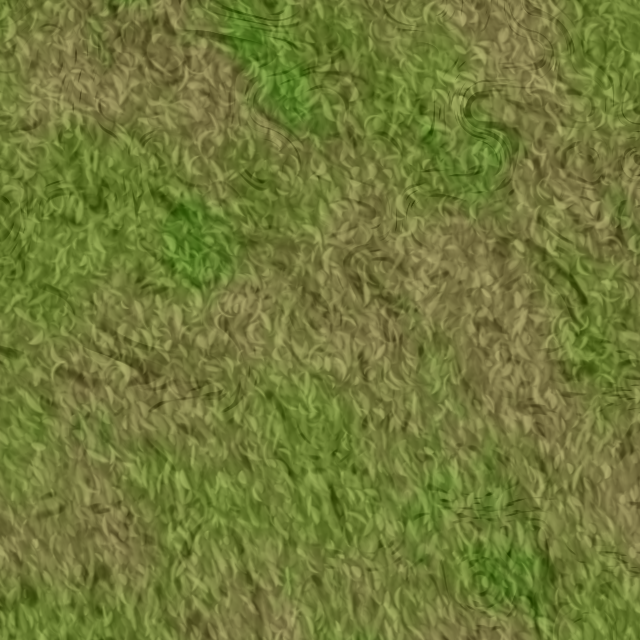
A WebGL 2 fragment shader for this texture:

```glsl
#version 300 es
precision highp float;
// Patchy meadow turf: soft, curved, overlapping blades over green and dry ground.

uniform vec2 u_resolution;
out vec4 fragColor;

const int LAYERS = 6;
const float COARSE_CELLS = 29.0;
const float FINE_CELLS = 47.0;
const float LEAN = 0.3;

float hash(vec2 p) {
  vec3 q = fract(vec3(p.xyx) * 0.1031);
  q += dot(q, q.yzx + 33.33);
  return fract((q.x + q.y) * q.z);
}

float noise(vec2 p) {
  vec2 cell = floor(p);
  vec2 f = fract(p);
  f = f * f * (3.0 - 2.0 * f);
  float low = mix(hash(cell), hash(cell + vec2(1.0, 0.0)), f.x);
  float high = mix(hash(cell + vec2(0.0, 1.0)), hash(cell + vec2(1.0)), f.x);
  return mix(low, high, f.y);
}

float fbm(vec2 p) {
  float sum = 0.0;
  float weight = 0.5;
  for (int i = 0; i < 4; i++) {
    sum += weight * noise(p);
    p = mat2(1.6, 1.2, -1.2, 1.6) * p + 7.3;
    weight *= 0.5;
  }
  return sum / 0.9375;
}

vec2 rotate(vec2 p, float angle) {
  float c = cos(angle);
  float s = sin(angle);
  return vec2(c * p.x + s * p.y, c * p.y - s * p.x);
}

// Soft coverage of a tapered blade standing along y
float bladeMask(vec2 p, float halfLength, float halfWidth, float softness) {
  float t = p.y / halfLength;
  float width = halfWidth * (1.0 - t * t);
  float ends = 1.0 - smoothstep(0.7, 1.05, abs(t));
  return ends * (1.0 - smoothstep(-softness, softness, abs(p.x) - width));
}

// Paints one jittered blade per cell, each with a shadow beside it
float paintLayer(float tone, vec2 p, float seed, float disorder) {
  vec2 home = floor(p);
  for (int j = -1; j <= 1; j++) {
    for (int i = -1; i <= 1; i++) {
      vec2 cell = home + vec2(i, j);
      vec2 key = cell + seed * 17.0;
      vec2 root = cell + 0.1 + 0.8 * vec2(hash(key + 3.1), hash(key + 8.7));
      float flow = noise(cell * 0.3 + seed) - 0.5;
      float angle = LEAN + disorder * (1.3 * flow + 1.5 * (hash(key + 21.3) - 0.5));
      float halfLength = mix(0.35, 0.9, hash(key + 34.9));
      float halfWidth = mix(0.07, 0.22, hash(key + 47.2));
      float bend = disorder * 1.1 * (hash(key + 55.6) - 0.5);

      vec2 local = rotate(p - root, angle);
      local.x += bend * (local.y * local.y / halfLength - 0.3 * halfLength);
      float shadow = bladeMask(local - vec2(0.16, -0.06), halfLength, halfWidth, 0.15);
      float blade = bladeMask(local, halfLength, halfWidth, 0.11);
      float bladeTone = mix(-0.85, 1.45, hash(key + 68.4));
      bladeTone -= 0.25 * clamp(local.x / halfWidth, -1.0, 1.0);
      tone = mix(tone, -1.5, 0.3 * shadow);
      tone = mix(tone, bladeTone, 0.72 * blade);
    }
  }
  return tone;
}

// Broad ground colour: dry, green and a few vivid patches
vec3 groundColor(vec2 uv) {
  vec3 dry = vec3(0.505, 0.48, 0.285);
  vec3 green = vec3(0.425, 0.505, 0.2);
  vec3 vivid = vec3(0.26, 0.49, 0.09);
  vec2 drift = rotate(uv, LEAN) * vec2(1.2, 0.9);
  float growth = fbm(drift * 5.0 + vec2(2.7, 9.4));
  float lush = fbm(drift * 5.0 + vec2(31.2, 14.8));
  vec3 color = mix(dry, green, smoothstep(0.22, 0.72, growth));
  return mix(color, vivid, 0.7 * smoothstep(0.6, 0.9, lush));
}

void main() {
  vec2 uv = gl_FragCoord.xy / u_resolution;

  // Blades lie tidier toward the bottom
  float disorder = mix(0.65, 1.2, smoothstep(0.3, 0.7, uv.y + 0.4 * (noise(uv * 4.0) - 0.5)));
  float tone = 1.6 * (fbm(rotate(uv, LEAN) * vec2(70.0, 28.0)) - 0.6);
  for (int layer = 0; layer < LAYERS; layer++) {
    float seed = float(layer) + 1.0;
    float cells = mix(COARSE_CELLS, FINE_CELLS, hash(vec2(seed, 5.0)));
    tone = paintLayer(tone, uv * cells + seed * vec2(5.37, 3.71), seed, disorder);
  }

  // Dark gaps between tufts, broad light variation and fine grain
  float gap = noise(rotate(uv, LEAN + 0.5 * (noise(uv * 12.0) - 0.5)) * vec2(62.0, 40.0));
  tone -= 1.0 * smoothstep(0.62, 0.95, gap);
  tone += 0.7 * (fbm(uv * 9.0 + 4.2) - 0.5);
  tone += 0.25 * (noise(uv * 150.0) - 0.5);

  vec3 color = groundColor(uv) + (tone + 0.12) * vec3(0.135, 0.135, 0.11);
  fragColor = vec4(clamp(color, 0.0, 1.0), 1.0);
}
```
